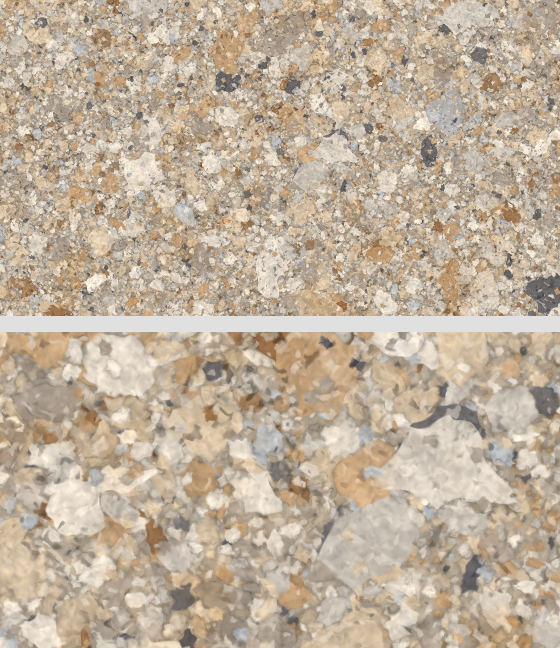
Top: the whole. Bottom: its middle third, enlarged.
Give the GLSL for this texture, as a Shadertoy shader.

```glsl
// Crushed-stone granite: angular chips in cream, tan, ochre and grey.
// Layers of scattered random polygons are stacked from fine grit to large
// stones, then mottled with noise, specks and faint rusty stains.

float hash(vec2 p) {
    vec3 q = fract(p.xyx * 0.1031);
    q += dot(q, q.yzx + 33.33);
    return fract((q.x + q.y) * q.z);
}

float noise(vec2 p) {
    vec2 i = floor(p), f = fract(p);
    f = f * f * (3.0 - 2.0 * f);
    return mix(mix(hash(i), hash(i + vec2(1, 0)), f.x),
               mix(hash(i + vec2(0, 1)), hash(i + vec2(1, 1)), f.x), f.y);
}

float fbm(vec2 p) {
    float sum = 0.0, amp = 0.53;
    for (int i = 0; i < 4; i++) {
        sum += amp * noise(p);
        p = mat2(1.6, 1.2, -1.2, 1.6) * p + 7.3;
        amp *= 0.5;
    }
    return sum;
}

// Mineral colours, chosen by their cumulative share
vec3 mineral(float pick) {
    vec3 tones[8] = vec3[8](
        vec3(0.92, 0.87, 0.80), vec3(0.83, 0.73, 0.60),
        vec3(0.78, 0.74, 0.69), vec3(0.64, 0.58, 0.52),
        vec3(0.75, 0.59, 0.42), vec3(0.56, 0.39, 0.24),
        vec3(0.72, 0.73, 0.74), vec3(0.34, 0.33, 0.34));
    float upTo[8] = float[8](0.26, 0.52, 0.67, 0.79, 0.90, 0.935, 0.97, 1.01);
    for (int i = 0; i < 8; i++)
        if (pick < upTo[i]) return tones[i];
    return tones[0];
}

// Signed distance to a chip bounded by randomly tilted sides
float chip(vec2 q, float radius, vec2 id) {
    float d = length(q) - radius * 1.2;
    for (int k = 0; k < 6; k++) {
        float fk = float(k);
        float a = 1.0472 * (fk + 0.7 * hash(id + fk * 3.7));
        float side = radius * mix(0.7, 1.1, hash(id + fk * 5.3 + 11.0));
        d = max(d, dot(q, vec2(cos(a), sin(a))) - side);
    }
    return d;
}

// Paints one layer of chips, at most one per grid cell
void scatter(inout vec3 col, vec2 uv, float scale, float cover, float seed) {
    vec2 p = mat2(0.8, 0.6, -0.6, 0.8) * uv * scale + seed;
    p += 0.22 * (vec2(noise(p * 3.0), noise(p * 3.0 + 40.0)) - 0.5);
    p += 0.10 * (vec2(noise(p * 8.0), noise(p * 8.0 + 90.0)) - 0.5);
    vec2 cell = floor(p);
    for (int y = -1; y <= 1; y++)
    for (int x = -1; x <= 1; x++) {
        vec2 id = cell + vec2(x, y);
        if (hash(id + 0.5) > cover) continue;
        vec2 centre = id + 0.15 + 0.7 * vec2(hash(id + 17.0), hash(id + 29.0));
        float turn = 6.2832 * hash(id + 41.0);
        float stretch = mix(1.0, 1.35, hash(id + 53.0));
        vec2 q = mat2(cos(turn), sin(turn), -sin(turn), cos(turn)) * (p - centre);
        q *= vec2(1.0 / stretch, stretch);
        float d = chip(q, mix(0.28, 0.52, hash(id + 67.0)), id) / scale;

        // Veined, cloudy body that lets some grit show through
        vec3 body = mineral(hash(id + 71.0)) * mix(0.93, 1.05, hash(id + 83.0));
        body *= 1.0 + 0.22 * (fbm(q * vec2(3.0, 6.0) + id * 5.1) - 0.5);
        float opacity = mix(0.7, 1.0, sqrt(hash(id + 97.0)));

        // Broken dark seam around the chip
        float seam = exp(-abs(d) / 0.002) * smoothstep(0.35, 0.75, noise(uv * 55.0 + id));
        col = mix(col, body, opacity * smoothstep(0.0018, -0.0018, d));
        col *= 1.0 - 0.20 * seam;
    }
}

void mainImage(out vec4 fragColor, in vec2 fragCoord) {
    vec2 uv = fragCoord / iResolution.y;

    // Chips from grit to boulders, with a few small ones lying on top
    vec3 col = vec3(0.70, 0.63, 0.54);
    scatter(col, uv, 86.0, 1.00, 13.0);
    scatter(col, uv, 46.0, 0.80, 131.0);
    scatter(col, uv, 25.0, 0.66, 257.0);
    scatter(col, uv, 13.5, 0.38, 389.0);
    scatter(col, uv, 7.0, 0.18, 523.0);
    scatter(col, uv, 54.0, 0.20, 641.0);

    // Rusty stains in soft patches
    float stain = smoothstep(0.55, 0.80, fbm(uv * 9.0 + 3.0));
    col *= mix(vec3(1.0), vec3(0.97, 0.88, 0.75), stain * 0.7);

    // Crystal mottling, with pits and glints on a turned and bent grid
    vec2 grain = mat2(0.85, 0.53, -0.53, 0.85) * uv;
    grain += 0.012 * vec2(fbm(uv * 70.0), fbm(uv * 70.0 + 31.0));
    col *= 1.0 + 0.20 * (fbm(uv * 60.0) - 0.5);
    col *= 1.0 + 0.16 * (noise(grain * 210.0) - 0.5);
    float cluster = smoothstep(0.40, 0.65, fbm(uv * 14.0 + 21.0));
    float pits = smoothstep(0.68, 0.92, noise(grain * 135.0 + 5.0));
    float glints = smoothstep(0.70, 0.90, noise(grain * 120.0 + 60.0));
    col *= 1.0 - 0.34 * pits * mix(0.25, 1.0, cluster);
    col = mix(col, vec3(0.93, 0.88, 0.81), 0.45 * glints);

    // Lift the midtones, leaving the pale chips unclipped
    col = pow(clamp(col, 0.0, 1.0), vec3(0.85));
    fragColor = vec4(col, 1.0);
}
```
